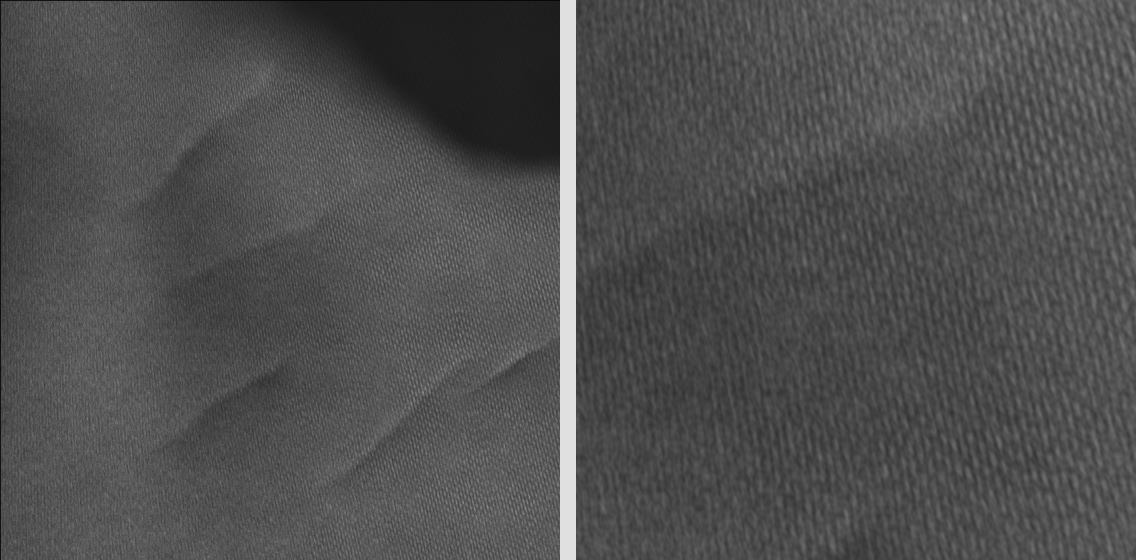
Left, the full canvas; right, a detail of the centre.
Give the GLSL for this texture, as a three.js fragment shader.

```glsl
// Draped grey twill cloth under soft light, with a deep shadow in the upper right.
// Broad shading and one-sided creases give the drape; staggered stitches and
// stretched gradient noise give the slanting weave and its loose fibres.

varying vec2 vUv;

const float TAU = 6.2831853;

vec2 hash2(vec2 p) {
  vec3 q = fract(vec3(p.xyx) * vec3(0.1031, 0.1030, 0.0973));
  q += dot(q, q.yzx + 33.33);
  return fract((q.xx + q.yz) * q.zy);
}

vec2 gradientAt(vec2 cell) {
  float angle = TAU * hash2(cell).x;
  return vec2(cos(angle), sin(angle));
}

// Gradient noise, roughly -0.7 to 0.7
float noise(vec2 p) {
  vec2 i = floor(p), f = fract(p);
  vec2 s = f * f * f * (f * (f * 6.0 - 15.0) + 10.0);
  vec2 e = vec2(1.0, 0.0);
  float low = mix(dot(gradientAt(i), f), dot(gradientAt(i + e), f - e), s.x);
  float high = mix(dot(gradientAt(i + e.yx), f - e.yx),
                   dot(gradientAt(i + e.xx), f - e.xx), s.x);
  return mix(low, high, s.y);
}

float fbm(vec2 p) {
  float sum = 0.0, gain = 0.5;
  for (int i = 0; i < 4; i++) {
    sum += gain * noise(p);
    p = p * 2.03 + 17.0;
    gain *= 0.5;
  }
  return sum;
}

float blob(vec2 p, vec2 center, vec2 radius) {
  vec2 d = (p - center) / radius;
  return exp(-dot(d, d));
}

// Crease from a to b: light on its upper left side, dark on its lower right
float crease(vec2 p, vec2 a, vec2 b, float width, float blur) {
  vec2 dir = normalize(b - a);
  float along = dot(p - a, dir) / length(b - a);
  float side = dot(p - a, vec2(-dir.y, dir.x));
  float taper = smoothstep(-0.2, 0.35, along) * smoothstep(1.2, 0.65, along);
  float flip = 2.0 * smoothstep(-blur, blur, side) - 1.0;
  float reach = side > 0.0 ? width * 0.8 : width * 1.3;
  return flip * taper * exp(-abs(side) / reach);
}

float drape(vec2 p) {
  vec2 q = p + 0.06 * vec2(fbm(p * 5.0), fbm(p * 5.0 + 40.0));
  float light = 0.340 + 0.05 * fbm(p * 5.0 + 9.0) + 0.035 * fbm(p * 18.0);

  // Broad hollows and rises
  light -= 0.08 * exp(-p.x / 0.07) * (0.4 + 0.6 * smoothstep(0.1, 0.6, p.y));
  light -= 0.065 * blob(q, vec2(0.46, 0.45), vec2(0.17, 0.15));
  light -= 0.05 * blob(q, vec2(0.33, 0.60), vec2(0.10, 0.18));
  light -= 0.04 * blob(q, vec2(0.43, 0.22), vec2(0.13, 0.11));
  light -= 0.04 * blob(q, vec2(0.06, 0.68), vec2(0.17, 0.17));
  light += 0.03 * blob(q, vec2(0.21, 0.45), vec2(0.09, 0.32));
  light += 0.03 * blob(q, vec2(0.80, 0.62), vec2(0.25, 0.14));
  light += 0.02 * blob(q, vec2(0.85, 0.12), vec2(0.30, 0.18));

  // Diagonal creases, uneven along their length
  float folds = 0.045 * crease(q, vec2(0.22, 0.62), vec2(0.55, 0.93), 0.030, 0.014);
  folds += 0.032 * crease(q, vec2(0.24, 0.44), vec2(0.70, 0.68), 0.035, 0.015);
  folds += 0.052 * crease(q, vec2(0.29, 0.22), vec2(0.51, 0.36), 0.035, 0.012);
  folds += 0.060 * crease(q, vec2(0.58, 0.13), vec2(0.84, 0.37), 0.024, 0.011);
  folds += 0.085 * crease(q, vec2(0.82, 0.29), vec2(1.10, 0.46), 0.030, 0.009);
  light += folds * (1.0 + 1.2 * noise(p * 9.0 + 5.0));
  return light + 0.035 * blob(q, vec2(0.47, 0.86), vec2(0.025, 0.035));
}

// Long staggered stitches in slanting columns, about 0 to 1
float stitches(vec2 thread) {
  float column = floor(thread.x);
  float ridge = 0.5 - 0.5 * cos(TAU * thread.x);
  float phase = thread.y + 0.38 * column + 0.35 * hash2(vec2(column, 3.0)).x;
  return ridge * (0.66 + 0.34 * cos(TAU * phase));
}

void main() {
  vec2 p = vUv;
  float light = drape(p);

  // Cast shadow with a wide penumbra, sharper towards the right
  float edge = mix(0.97, 0.69, smoothstep(0.4, 0.95, p.x)) + 0.05 * fbm(p * 4.0);
  float blur = mix(0.13, 0.035, smoothstep(0.3, 0.9, p.x));
  float shadow = smoothstep(-blur, blur, p.y - edge) * smoothstep(0.2, 0.55, p.x);
  light *= 1.0 - 0.16 * smoothstep(-0.14, 0.05, p.y - edge) * smoothstep(0.15, 0.4, p.x);
  light = mix(light, 0.115 + 0.03 * fbm(p * 5.0), shadow);

  // Weave: crisp on the right, finer and more fibrous on the left
  float slant = p.x + 0.22 * p.y * smoothstep(-0.1, 0.7, p.x) + 0.012 * fbm(p * 3.0);
  float crisp = smoothstep(0.15, 0.8, p.x + 0.25 * (p.y - 0.5));
  float patchy = 1.0 + 0.9 * noise(p * 14.0 + 30.0);
  float weave = patchy * (stitches(vec2(slant * 165.0, p.y * 72.0)) - 0.33);
  float fibre = noise(vec2(slant * 240.0, p.y * 75.0));
  float grain = noise(vec2(slant * 390.0, p.y * 260.0) + 50.0);
  float hair = smoothstep(0.22, 0.6, noise(vec2(slant * 210.0 + p.y * 30.0, p.y * 48.0) + 90.0));
  float relief = mix(0.13, 0.36, crisp) * weave + mix(0.22, 0.14, crisp) * fibre;
  relief += 0.22 * grain + 0.16 * (hair - 0.06);
  light *= 1.0 + relief * mix(1.0, 0.25, shadow);

  // Thin dark rim at the left and top
  light *= mix(0.15, 1.0, smoothstep(0.0005, 0.0025, min(p.x, 1.0 - p.y)));
  gl_FragColor = vec4(vec3(light), 1.0);
}
```
